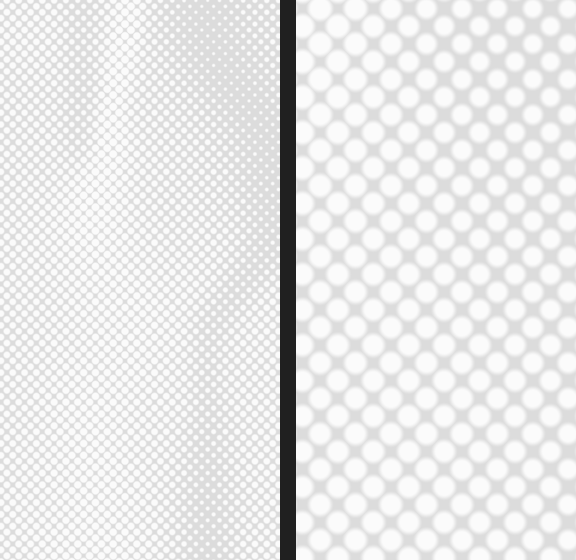
Left, the full canvas; right, a detail of the centre.
This pattern is drawn by a Shadertoy shader. Its source:

```glsl
#define DOTS_ACROSS 23.7
#define LATTICE_SHIFT vec2(0.58, 0.36)
#define BASE_RADIUS 0.282
#define MIN_RADIUS 0.10
#define MAX_RADIUS 0.335
#define EDGE_BLUR 0.09
#define GROUND vec3(0.862)
#define DOT vec3(0.985)

// Soft ridge around a centre line
float ridge(float offset, float width) {
    float t = offset / width;
    return exp(-t * t);
}

// Layered sines: slow unevenness between dots
float ripple(vec2 p) {
    float sum = 0.0;
    float amplitude = 0.5;
    for (int i = 0; i < 4; i++) {
        sum += amplitude * sin(p.x * 5.3 + 1.7 * sin(p.y * 3.1 + float(i)))
                         * cos(p.y * 4.1 - p.x * 1.3);
        p = mat2(1.3, 1.1, -1.1, 1.3) * p + 2.4;
        amplitude *= 0.55;
    }
    return sum;
}

// Dot radius in cells, shaded like hanging folds of cloth
float dotRadius(vec2 p) {
    float upper = smoothstep(0.9, 1.7, p.y);
    float right = smoothstep(0.25, 0.8, p.x);

    // Shadow folds
    float shadowLine = 0.74 + 0.23 * smoothstep(0.75, 1.2, p.y)
                            - 0.25 * smoothstep(1.4, 1.95, p.y);
    float shadowWidth = 0.09 + 0.05 * upper - 0.03 * ridge(p.y - 0.65, 0.25);
    float shadow = ridge(p.x - shadowLine, shadowWidth);
    shadow *= 1.0 - 0.45 * ridge(p.y - 0.65, 0.3);
    float sideShadow = ridge(p.x - 0.29, 0.065) * smoothstep(1.3, 1.55, p.y);

    // Bright fold, narrow above and wide below
    float lightLine = 0.36 + 0.13 * smoothstep(1.55, 1.95, p.y)
                           + 0.03 * sin(p.y * 9.0);
    float light = ridge(p.x - lightLine, mix(0.19, 0.055, upper));

    float radius = BASE_RADIUS - 0.045 * upper * right
                 + mix(0.035, 0.085, upper) * light
                 - 0.115 * shadow - 0.07 * sideShadow
                 + 0.018 * ripple(p);
    return clamp(radius, MIN_RADIUS, MAX_RADIUS);
}

void mainImage(out vec4 fragColor, in vec2 fragCoord) {
    vec2 cell = fragCoord / iResolution.x * DOTS_ACROSS - LATTICE_SHIFT;
    float blur = max(EDGE_BLUR, 0.7 * DOTS_ACROSS / iResolution.x);

    // Staggered lattice: two square grids, half a cell apart
    float coverage = 0.0;
    for (int i = 0; i < 2; i++) {
        vec2 stagger = vec2(0.5 * float(i));
        vec2 center = floor(cell - stagger + 0.5) + stagger;
        float radius = dotRadius((center + LATTICE_SHIFT) / DOTS_ACROSS);
        float dist = length(cell - center) - radius;
        coverage = max(coverage, 1.0 - smoothstep(-blur, blur, dist));
    }
    fragColor = vec4(mix(GROUND, DOT, coverage), 1.0);
}
```
